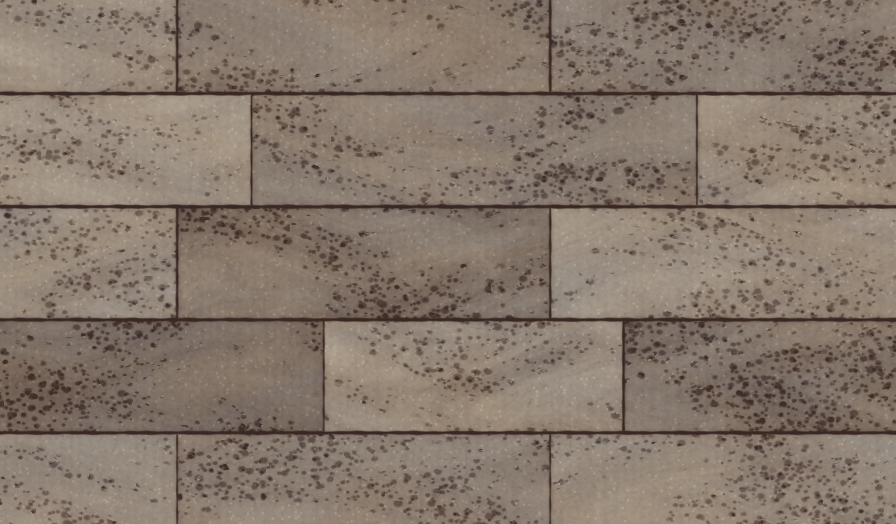
Give the GLSL for this texture, as a WebGL 2 fragment shader.

```glsl
#version 300 es
precision highp float;
uniform vec2 u_resolution;
out vec4 outColor;

#define ROW_PITCH 0.2158
#define FIRST_JOINT 0.174
#define BED_HALF_WIDTH 0.0031
#define HEAD_HALF_WIDTH 0.0019
#define DARK_STONE vec3(0.45, 0.39, 0.35)
#define LIGHT_STONE vec3(0.65, 0.60, 0.54)
#define WARM_SHIFT vec3(0.016, 0.0, -0.020)
#define JOINT_TONE -1.12
#define CLOUD_DEPTH 0.42
#define PIT_DEPTH 0.85
#define GRAIN_DEPTH 0.22

// Mean tone of each plank, three per course from the bottom up
const float PLANK_TONE[15] = float[15](
    0.70, 0.53, 0.68,
    0.18, 0.72, 0.32,
    0.79, 0.28, 0.78,
    0.86, 0.50, 0.73,
    0.76, 0.45, 0.46);

vec2 hash2(vec2 p) {
    vec3 q = fract(p.xyx * vec3(0.1031, 0.1030, 0.0973));
    q += dot(q, q.yzx + 33.33);
    return fract((q.xx + q.yz) * q.zy);
}

// Cellular noise: distance to the nearest point, and that point's random value
vec2 cells(vec2 p) {
    vec2 base = floor(p), nearest = vec2(8.0, 0.0);
    for (int j = -1; j <= 1; j++)
    for (int i = -1; i <= 1; i++) {
        vec2 cell = base + vec2(i, j);
        float d = length(cell + hash2(cell) - p);
        if (d < nearest.x) nearest = vec2(d, hash2(cell + 71.0).x);
    }
    return nearest;
}

// Layered sines, each octave turned and bent by the one before
float clouds(vec2 p) {
    float sum = 0.0, weight = 0.5;
    for (int i = 0; i < 6; i++) {
        p += 0.8 * sin(p.yx * 1.3 + float(i) * 1.9);
        sum += weight * sin(p.x) * cos(p.y);
        p = mat2(1.45, 0.95, -0.95, 1.45) * p + 3.7;
        weight *= 0.66;
    }
    return sum;
}

// Head joint positions: even courses align, odd courses alternate
vec2 headJoints(float row) {
    if (mod(row, 2.0) < 0.5) return vec2(0.338, 1.050);
    return mod(row, 4.0) < 2.0 ? vec2(0.480, 1.330) + vec2(-0.111, 0.0) * 0.0
                               : vec2(0.618, 0.0) + vec2(0.0, 1.190);
}

void main() {
    vec2 p = gl_FragCoord.xy / u_resolution.y;
    float pixel = 1.0 / u_resolution.y;

    // Courses and planks
    float course = (p.y - FIRST_JOINT) / ROW_PITCH;
    float row = clamp(floor(course) + 1.0, 0.0, 4.0);
    vec2 joints = headJoints(row + 2.0 * mod(row, 2.0));
    float column = step(joints.x, p.x) + step(joints.y, p.x);
    float plank = row * 3.0 + column;
    vec2 grainPos = p + hash2(vec2(plank, 5.0)) * 9.0;

    // Smoky horizontal staining
    float stain = clouds(grainPos * vec2(8.0, 20.0));
    float patches = clouds(grainPos.yx * vec2(13.0, 5.0) + 4.0);
    float tone = PLANK_TONE[int(plank)];
    float contrast = mix(0.7, 1.2, hash2(vec2(plank, 19.0)).x);
    tone += CLOUD_DEPTH * contrast * (0.65 * stain + 0.35 * patches);
    tone += 0.025 * sin(p.x * 310.0 + 2.0 * sin(p.x * 47.0));

    // Fine grain and pale specks
    vec2 grain = cells(grainPos * 150.0);
    tone += GRAIN_DEPTH * (grain.y - 0.5) * (1.0 - smoothstep(0.2, 0.9, grain.x));
    tone += 0.22 * step(0.94, grain.y) * (1.0 - smoothstep(0.15, 0.5, grain.x));

    // Pits, crowded where the stone is stained
    float crowding = smoothstep(-0.25, 0.7, -patches - 0.4 * stain + 0.25 - 0.4 * tone);
    for (int i = 0; i < 2; i++) {
        float scale = 62.0 + 43.0 * float(i);
        vec2 pit = cells(grainPos * vec2(0.8, 1.0) * scale + 17.0);
        float present = smoothstep(0.0, 0.15, pit.y - 0.96 + 0.55 * crowding);
        float radius = 0.18 + 0.25 * fract(pit.y * 37.0);
        float soft = 0.12 + 0.5 * pixel * scale;
        tone -= PIT_DEPTH * present * (1.0 - smoothstep(radius - soft, radius + soft, pit.x));
    }

    // Joints with shaded, slightly worn edges
    float bed = abs(fract(course + 0.5) - 0.5) * ROW_PITCH;
    float head = min(abs(p.x - joints.x), abs(p.x - joints.y));
    float wear = 0.0005 * sin(p.x * 61.0 + row) + 0.0004 * sin(p.x * 173.0 + p.y * 140.0);
    float edge = min(bed - BED_HALF_WIDTH, head - HEAD_HALF_WIDTH) + wear;
    tone -= 0.35 * exp(-max(edge, 0.0) * 260.0);
    float face = smoothstep(-0.7 * pixel - 0.0006, 0.7 * pixel + 0.0006, edge);
    tone = mix(JOINT_TONE, max(tone, -1.0), face);

    // Stone colour, warmer or cooler across the stain
    vec3 color = mix(DARK_STONE, LIGHT_STONE, min(tone, 1.2));
    color += WARM_SHIFT * face * clouds(grainPos * vec2(5.0, 11.0) + 8.0);
    outColor = vec4(clamp(color, 0.0, 1.0), 1.0);
}
```
